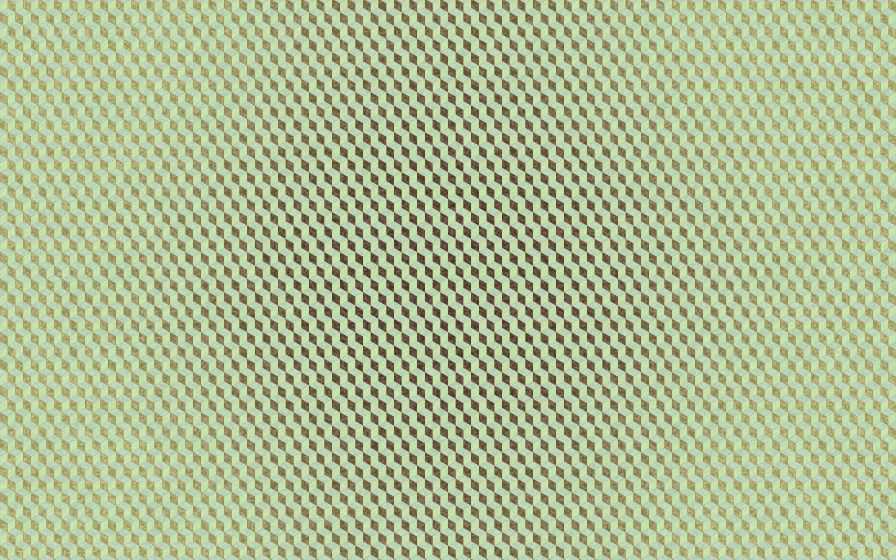
This pattern is drawn by a Shadertoy shader. Its source:

```glsl
// Tumbling blocks: a hexagonal lattice of small cubes with pale top and right
// faces. The left faces darken from gold to brown toward the middle of the
// canvas; wrapped cosines and wrapped grain keep the tiling seamless.

#define CUBES_ACROSS 58.0
#define CUBE_ROWS 42.0          // even, so the staggered rows wrap
#define ROW_SHIFT 0.25          // vertical phase, in rows
#define LINE_HALF_WIDTH 0.02    // in cube widths
#define LINE_OPACITY 0.5
#define GRAIN_COUNT vec2(512.0, 320.0)
#define TOP_COLOR vec3(0.73, 0.83, 0.71)
#define RIGHT_COLOR vec3(0.78, 0.88, 0.68)
#define GOLD_COLOR vec3(0.68, 0.67, 0.45)
#define BROWN_COLOR vec3(0.37, 0.29, 0.22)
#define LINE_COLOR vec3(0.40, 0.34, 0.24)

const float TAU = 6.2831853;
const float SQRT3 = 1.7320508;

float hash(vec2 p) {
    vec3 q = fract(p.xyx * vec3(0.1031, 0.1030, 0.0973));
    q += dot(q, q.yzx + 33.33);
    return fract((q.x + q.y) * q.z);
}

// Value noise that repeats once over the canvas
float grainNoise(vec2 uv) {
    vec2 p = uv * GRAIN_COUNT;
    vec2 i = floor(p), f = fract(p);
    f = f * f * (3.0 - 2.0 * f);
    vec2 a = mod(i, GRAIN_COUNT), b = mod(i + 1.0, GRAIN_COUNT);
    return mix(mix(hash(a), hash(vec2(b.x, a.y)), f.x),
               mix(hash(vec2(a.x, b.y)), hash(b), f.x), f.y);
}

// 0 at the left and right borders, 1 at the center
float centerShade(vec2 uv) {
    vec2 wave = cos(TAU * (uv - 0.5));
    return smoothstep(0.2, 1.0, 0.5 + 0.35 * wave.x + 0.15 * wave.y);
}

vec3 cubePattern(vec2 uv, float blur) {
    // Nearest hexagon center out of two interleaved rectangular grids
    vec2 period = vec2(1.0, SQRT3);
    vec2 counts = vec2(CUBES_ACROSS, 0.5 * CUBE_ROWS);
    vec2 p = (uv * counts + vec2(0.0, 0.5 * ROW_SHIFT)) * period;
    vec2 a = mod(p, period) - 0.5 * period;
    vec2 b = mod(p - 0.5 * period, period) - 0.5 * period;
    vec2 q = dot(a, a) < dot(b, b) ? a : b;
    vec2 id = mod(round(2.0 * (p - q) / period), 2.0 * counts);

    // Split each hexagon into three rhombic faces
    vec2 m = abs(q);
    float belowTop = 0.5 * m.x - 0.5 * SQRT3 * q.y;
    bool isTop = belowTop < 0.0;
    bool isLeft = !isTop && q.x < 0.0;
    float shade = centerShade(id / (2.0 * counts));
    vec3 leftColor = mix(GOLD_COLOR, BROWN_COLOR, shade);
    vec3 color = isTop ? TOP_COLOR : (isLeft ? leftColor : RIGHT_COLOR);

    // Slight change from cube to cube, and fine grain
    float grain = grainNoise(uv);
    color *= 1.0 + 0.02 * (hash(id + 17.0) - 0.5);
    color += (isLeft ? 0.22 : (isTop ? 0.09 : 0.05)) * (grain - 0.5);

    // Worn seams, strongest around the left faces
    float spoke = isTop ? -belowTop : min(belowTop, m.x);
    float rim = 0.5 - max(m.x, 0.5 * m.x + 0.5 * SQRT3 * m.y);
    float edge = min(spoke, rim);
    float line = 1.0 - smoothstep(-blur, blur, edge - LINE_HALF_WIDTH);
    float wear = smoothstep(0.25, 0.75, grain) * (isLeft ? 1.0 : 0.55);
    return mix(color, LINE_COLOR, LINE_OPACITY * line * wear);
}

void mainImage(out vec4 fragColor, in vec2 fragCoord) {
    // Average a 3 by 3 set of samples to smooth face borders
    float blur = 0.15 * CUBES_ACROSS / iResolution.x;
    vec3 sum = vec3(0.0);
    for (int j = -1; j <= 1; j++) {
        for (int i = -1; i <= 1; i++) {
            vec2 offset = vec2(float(i), float(j)) * 0.3;
            sum += cubePattern((fragCoord + offset) / iResolution.xy, blur);
        }
    }
    fragColor = vec4(sum / 9.0, 1.0);
}
```
